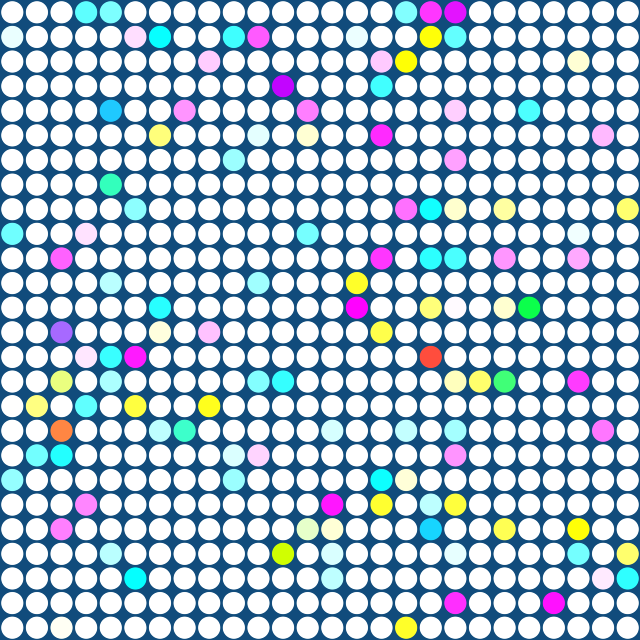
Write a Shadertoy shader that draws this pattern.

```glsl
// Integer PCG hash: three independent values in 0..1 per cell
vec3 hash3(uvec3 v) {
    v = v * 1664525u + 1013904223u;
    v.x += v.y * v.z; v.y += v.z * v.x; v.z += v.x * v.y;
    v ^= v >> 16u;
    v.x += v.y * v.z; v.y += v.z * v.x; v.z += v.x * v.y;
    return vec3(v >> 8u) / 16777216.0;
}

// White dot, rarely tinted by cyan, magenta or yellow ink of random strength
vec3 dotColor(vec2 cell) {
    vec3 chance = vec3(0.095, 0.048, 0.05);
    vec3 ink = max(1.0 - hash3(uvec3(ivec3(cell, 7))) / chance, 0.0);
    return 1.0 - ink;
}

void mainImage(out vec4 fragColor, in vec2 fragCoord) {
    // Grid of 26 cells
    vec2 grid = fragCoord / iResolution.y * 26.0;
    float pixel = 26.0 / iResolution.y;

    // Circle centred in each cell
    float dist = length(fract(grid) - 0.5) - 0.45;
    float mask = 1.0 - smoothstep(-0.6 * pixel, 0.6 * pixel, dist);

    vec3 background = vec3(0.065, 0.3, 0.485);
    fragColor = vec4(mix(background, dotColor(floor(grid)), mask), 1.0);
}
```
